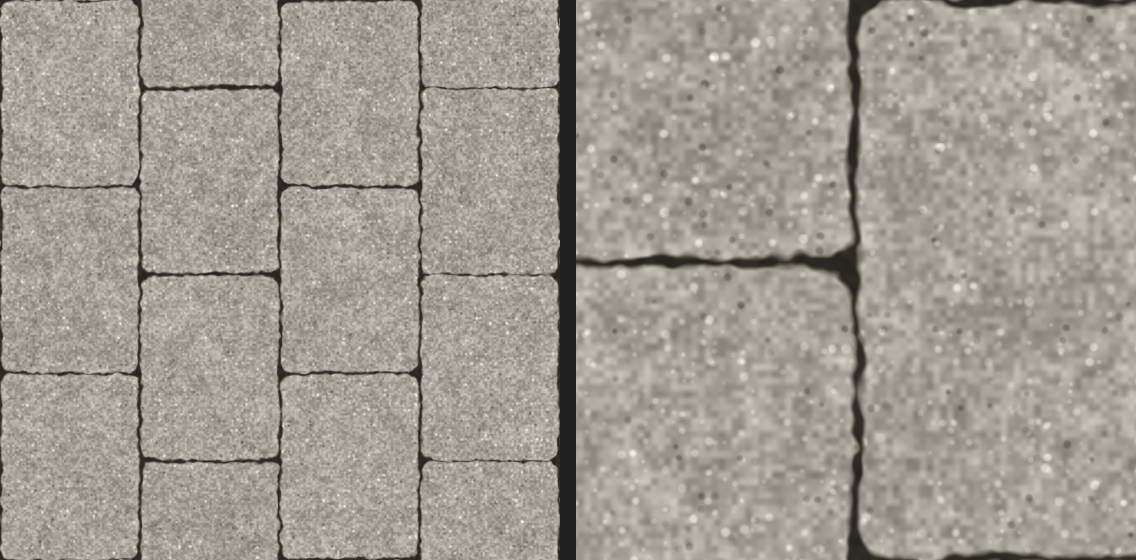
Left: the whole. Right: its middle third, enlarged.
Reproduce this texture procedurally as a Shadertoy shader.

```glsl
// Concrete paving: upright rounded blocks in columns, every other column shifted
// by about half a block. Each block is a rounded-box distance with wobbling edges;
// layered value noise and cellular flecks form the grain. Everything tiles.

#define COLUMNS 4.0
#define ROWS 3.0
#define STAGGER 0.53
#define SIDE_GAP 0.0026
#define END_GAP vec2(0.0008, 0.0032)
#define CORNER vec2(0.013, 0.024)
#define WOBBLE 0.0050
#define GRAIN 0.36
#define STONE vec3(0.652, 0.632, 0.594)
#define SOIL vec3(0.40, 0.38, 0.335)
#define SHADOW vec3(0.17, 0.16, 0.14)

const float TAU = 6.2832;

float hash(vec2 p) {
    vec3 q = fract(p.xyx * 0.1031);
    q += dot(q, q.yzx + 33.33);
    return fract((q.x + q.y) * q.z);
}

// Value noise that repeats once per canvas, with the given cells across.
float noise(vec2 uv, float cells, float seed) {
    vec2 p = uv * cells;
    vec2 i = floor(p), f = fract(p);
    f = f * f * (3.0 - 2.0 * f);
    vec2 a = mod(i, cells) + seed, b = mod(i + 1.0, cells) + seed;
    return mix(mix(hash(a), hash(vec2(b.x, a.y)), f.x),
               mix(hash(vec2(a.x, b.y)), hash(b), f.x), f.y);
}

// Sparse round flecks, one candidate per cell, of varying size and strength.
float flecks(vec2 uv, float cells, float density, float seed) {
    vec2 p = uv * cells;
    vec2 id = mod(floor(p), cells) + seed;
    vec2 centre = 0.3 + 0.4 * vec2(hash(id + 11.0), hash(id + 37.0));
    float radius = mix(0.18, 0.32, hash(id + 71.0));
    float soft = max(0.14, cells / iResolution.y);
    float disc = 1.0 - smoothstep(radius - soft, radius + soft, length(fract(p) - centre));
    return disc * step(hash(id), density) * mix(0.35, 1.0, hash(id + 93.0));
}

float roundedBox(vec2 p, vec2 halfSize, float radius) {
    vec2 q = abs(p) - halfSize + radius;
    return length(max(q, 0.0)) + min(max(q.x, q.y), 0.0) - radius;
}

// Signed distance to the block edge in canvas units (x) and a block hash (y).
vec2 paving(vec2 uv) {
    vec2 warp = vec2(noise(uv, 48.0, 5.0), noise(uv, 48.0, 205.0)) - 0.5;
    warp += 0.6 * (vec2(noise(uv, 120.0, 31.0), noise(uv, 120.0, 231.0)) - 0.5);
    vec2 grid = (uv + WOBBLE * warp) * vec2(COLUMNS, ROWS);
    float column = mod(floor(grid.x), COLUMNS);
    grid.y -= STAGGER * mod(column, 2.0);
    vec2 block = vec2(column, mod(floor(grid.y), ROWS));
    vec2 local = (fract(grid) - 0.5) / vec2(COLUMNS, ROWS);

    // End joints are tight in the outer columns and open in the inner ones.
    float joint = mod(floor(grid.y + 0.5), ROWS);
    float openness = 0.5 + 0.5 * cos(TAU * (column - 1.4) / COLUMNS);
    openness = clamp(openness + 0.4 * (hash(vec2(column, joint) + 17.0) - 0.5), 0.0, 1.0);
    vec2 gap = vec2(SIDE_GAP, mix(END_GAP.x, END_GAP.y, openness));

    float rnd = hash(block + 53.0);
    float d = roundedBox(local, 0.5 / vec2(COLUMNS, ROWS) - gap, mix(CORNER.x, CORNER.y, rnd));
    d += 0.0030 * (noise(uv, 90.0, 61.0) - 0.5) + 0.0016 * (noise(uv, 200.0, 83.0) - 0.5);
    return vec2(d, rnd);
}

void mainImage(out vec4 fragColor, in vec2 fragCoord) {
    vec2 uv = fragCoord / iResolution.xy;
    float pixel = 0.5 / iResolution.y;
    vec2 paver = paving(uv);
    float d = paver.x;

    // Stone grain: fine, medium and broad tones
    float grain = 0.52 * noise(uv, 250.0, 3.0) + 0.30 * noise(uv, 128.0, 19.0)
                + 0.18 * noise(uv, 36.0, 43.0) - 0.5;
    vec3 color = STONE + GRAIN * grain + 0.022 * (paver.y - 0.5);

    // Pale worn rim, light aggregate and dark pits
    color += 0.025 * smoothstep(-0.014, -0.004, d);
    color += 0.21 * flecks(uv, 110.0, 0.13, 7.0);
    color += 0.12 * flecks(uv + 0.37, 170.0, 0.16, 29.0);
    color -= 0.17 * flecks(uv + 0.61, 130.0, 0.08, 47.0);

    // Joints: soil along the edges, deep shadow in the middle
    float crumbs = 0.10 * (noise(uv, 180.0, 101.0) - 0.5);
    color = mix(color, SOIL + crumbs, smoothstep(-0.0022 - pixel, 0.0006 + pixel, d));
    color = mix(color, SHADOW + 0.5 * crumbs, smoothstep(-0.0002 - pixel, 0.0018 + pixel, d));

    fragColor = vec4(clamp(color, 0.0, 1.0), 1.0);
}
```
